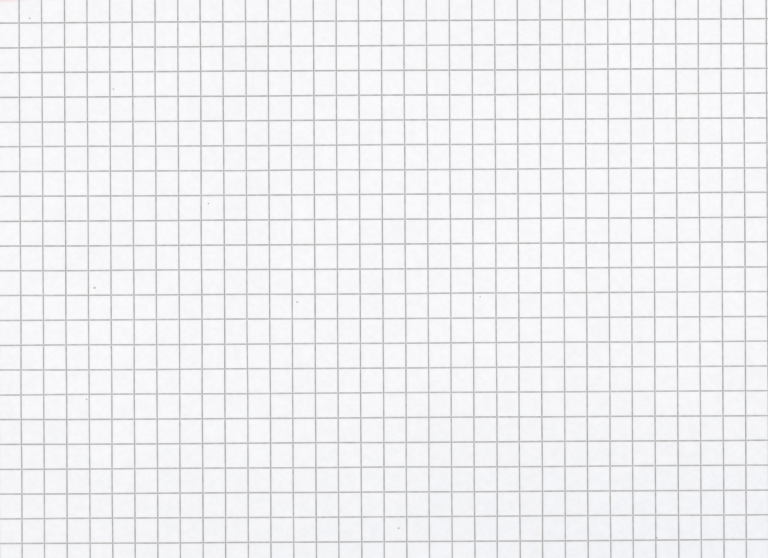
A Shadertoy shader for this pattern:

```glsl
// Squared writing paper: slightly tilted grey ruling on white, grainy stock.

// Lengths are in units of the canvas height.
const vec2  PITCH       = vec2(0.04057, 0.04444);  // cell width and height
const vec2  FIRST_LINE  = vec2(0.0341, 0.9588);    // top-left ruling crossing
const float TILT        = 0.0055;                  // slope of the ruling
const vec2  HALF_WIDTH  = vec2(0.00135, 0.00150);  // vertical, horizontal lines
const vec2  INK_AMOUNT  = vec2(0.96, 0.86);
const float WOBBLE      = 0.0004;
const float HALO_WIDTH  = 0.0030;
const float HALO_AMOUNT = 0.16;
const float GRAIN_SCALE = 190.0;
const float GRAIN       = 0.016;
const float SPECK_CELL  = 0.11;
const float SPECK_RATE  = 0.10;
const vec3  PAPER       = vec3(0.972, 0.973, 0.982);
const vec3  INK         = vec3(0.705, 0.705, 0.700);
const vec3  SPECK       = vec3(0.62, 0.62, 0.63);
const vec3  EDGE_TINT   = vec3(0.97, 0.85, 0.86);

float hash(vec2 p) {
    return fract(sin(dot(p, vec2(127.1, 311.7))) * 43758.5453);
}

float noise(vec2 p) {
    vec2 i = floor(p), f = fract(p);
    f = f * f * (3.0 - 2.0 * f);
    return mix(mix(hash(i), hash(i + vec2(1, 0)), f.x),
               mix(hash(i + vec2(0, 1)), hash(i + vec2(1, 1)), f.x), f.y);
}

// Ink coverage of one family of parallel lines; "along" runs down each line.
float ruling(float across, float along, float pitch, float halfWidth, float seed, float px) {
    float index = floor(across / pitch + 0.5);
    float drift = WOBBLE * (2.0 * noise(vec2(along * 7.0, index + seed)) - 1.0);
    float d = across - index * pitch + drift;
    float core = 1.0 - smoothstep(halfWidth - 0.75 * px, halfWidth + 0.75 * px, abs(d));
    float halo = HALO_AMOUNT * exp(-d * d / (HALO_WIDTH * HALO_WIDTH));
    float tone = 0.88 + 0.12 * hash(vec2(index, seed));
    float wear = 0.84 + 0.26 * noise(vec2(along * 150.0, index * 3.0 + seed));
    return max(core, halo) * tone * wear;
}

// Sparse dust, at most one mark in each cell.
float specks(vec2 p, float px) {
    vec2 cell = floor(p / SPECK_CELL);
    vec2 jitter = vec2(hash(cell + 3.1), hash(cell + 8.7));
    vec2 centre = (cell + 0.15 + 0.7 * jitter) * SPECK_CELL;
    float radius = mix(0.0007, 0.0018, hash(cell + 5.3));
    float present = step(hash(cell + 1.9), SPECK_RATE);
    return present * (1.0 - smoothstep(radius - px, radius + px, length(p - centre)));
}

// Paper fibre grain, soft mottling and shading towards the lower right.
vec3 paper(vec2 p, float aspect) {
    float grain = noise(p * GRAIN_SCALE) + 0.6 * noise(p * GRAIN_SCALE * 0.47 + 17.0) - 0.8;
    float mottle = noise(p * 9.0) - 0.5;
    float shade = smoothstep(0.45, 0.0, p.y) * (0.4 + 0.6 * p.x / aspect);
    vec3 colour = PAPER + GRAIN * grain + 0.006 * mottle;
    return colour - shade * vec3(0.022, 0.020, 0.016);
}

void mainImage(out vec4 fragColor, in vec2 fragCoord) {
    float px = 1.0 / iResolution.y;
    vec2 p = fragCoord * px;
    float aspect = iResolution.x * px;

    vec3 colour = paper(p, aspect);

    // Faint pink tint at the upper left edge
    float tint = smoothstep(0.07, 0.0, p.x) * smoothstep(0.994, 1.0, p.y);
    colour = mix(colour, EDGE_TINT, 0.7 * tint);

    // Ruling, rotated a little about the first crossing
    vec2 q = p - FIRST_LINE - TILT * vec2(1.0 - p.y, p.x);
    float vertical = INK_AMOUNT.x * ruling(q.x, p.y, PITCH.x, HALF_WIDTH.x, 11.0, px);
    float horizontal = INK_AMOUNT.y * ruling(q.y, p.x, PITCH.y, HALF_WIDTH.y, 47.0, px);
    colour = mix(colour, INK, clamp(max(vertical, horizontal), 0.0, 1.0));

    colour = mix(colour, SPECK, 0.7 * specks(p, px));
    fragColor = vec4(clamp(colour, 0.0, 1.0), 1.0);
}
```
